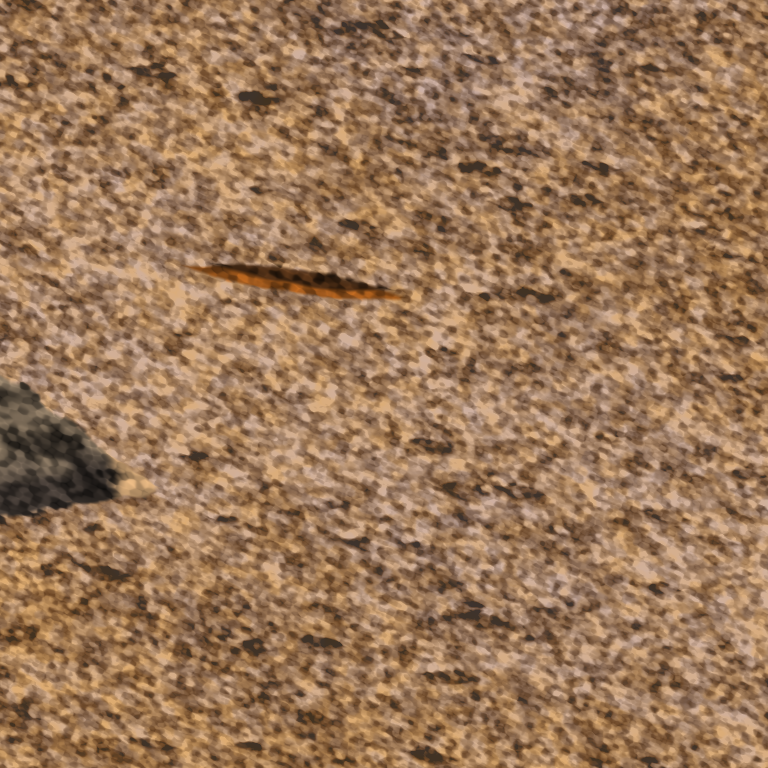
Reproduce this texture procedurally as a WebGL 2 fragment shader.

```glsl
#version 300 es
precision highp float;
// Draws sunlit gritty ground with a rusty crack, a grey rock and scattered clods.
uniform vec2 u_resolution;
out vec4 outColor;

vec3 hash3(vec2 p) {
  vec3 q = fract(p.xyx * vec3(0.1031, 0.1030, 0.0973));
  q += dot(q, q.yxz + 33.33);
  return fract((q.xxy + q.yzz) * q.zyx);
}

mat2 rotation(float angle) {
  float c = cos(angle), s = sin(angle);
  return mat2(c, -s, s, c);
}

// Cellular noise with soft borders, zero mean and unit variance
float softCells(vec2 p) {
  vec2 cell = floor(p);
  float sum = 0.0, power = 0.0;
  for (int j = -1; j <= 1; j++) {
    for (int i = -1; i <= 1; i++) {
      vec2 id = cell + vec2(i, j);
      vec3 h = hash3(id);
      vec2 d = id + 0.15 + 0.7 * h.xy - p;
      float weight = exp(-4.5 * dot(d, d));
      sum += weight * (h.z - 0.5);
      power += weight * weight;
    }
  }
  return 3.46 * sum / sqrt(power);
}

// Pointed oval with soft edges
float lens(vec2 p, vec2 halfSize) {
  float x = p.x / halfSize.x;
  return smoothstep(0.003, -0.003, abs(p.y) - halfSize.y * (1.0 - x * x));
}

// Sparse dark hollows (x) with sunlit lips (y)
vec2 scatteredClods(vec2 uv, float rough) {
  vec2 grid = vec2(8.0, 13.0), cell = floor(uv * grid), marks = vec2(0.0);
  for (int j = -1; j <= 1; j++) {
    for (int i = -1; i <= 1; i++) {
      vec2 id = cell + vec2(i, j);
      vec3 h = hash3(id + 71.0);
      vec2 p = rotation(-0.15) * (uv - (id + h.xy) / grid);
      p.y += 0.003 * rough;
      vec2 size = vec2(0.014, 0.004) + vec2(0.022, 0.006) * fract(h.z * 17.0);
      float present = step(h.z, 0.42);
      marks.x = max(marks.x, present * lens(p, size));
      marks.y = max(marks.y, present * lens(p - vec2(-0.018, 0.009), size * 0.9));
    }
  }
  return marks;
}

// Soil tones from shadow to highlight
vec3 soilRamp(float t) {
  vec3 c = mix(vec3(0.25, 0.20, 0.16), vec3(0.42, 0.29, 0.19), clamp((t + 2.2) / 0.8, 0.0, 1.0));
  c = mix(c, vec3(0.52, 0.39, 0.29), clamp((t + 1.4) / 0.7, 0.0, 1.0));
  c = mix(c, vec3(0.62, 0.48, 0.36), clamp((t + 0.7) / 0.7, 0.0, 1.0));
  c = mix(c, vec3(0.71, 0.57, 0.45), clamp(t / 0.75, 0.0, 1.0));
  return mix(c, vec3(0.84, 0.69, 0.56), clamp((t - 0.75) / 0.85, 0.0, 1.0));
}

void main() {
  vec2 uv = gl_FragCoord.xy / u_resolution;
  vec2 slope = rotation(-0.45) * uv;

  // Grit, clumps and broad patches, stretched down the slope
  float grain = softCells(slope * vec2(88.0, 138.0));
  float fine = softCells(slope * vec2(150.0, 215.0) + 40.0);
  float clump = softCells(rotation(-0.25) * uv * vec2(21.0, 44.0) + 9.0);
  float patches = softCells(rotation(-0.3) * uv * vec2(3.0, 7.0) + 25.0);
  float rough = 0.6 * clump + 0.4 * grain;

  // Pale diagonal band, darker upper and lower ground
  float band = uv.y + 0.35 * uv.x - 0.65;
  float tone = 0.74 * grain + 0.42 * fine + 0.27 * clump + 0.16 * patches;
  tone += 0.45 * exp(-14.0 * band * band) - 0.2;

  // Hollows and lips
  vec2 clods = scatteredClods(uv, rough);
  tone += 0.6 * clods.y * (1.0 - clods.x) - 1.6 * clods.x;
  vec3 color = soilRamp(tone);

  // Ochre and cool grey areas, with small shifts from grain to grain
  vec2 greyOffset = (uv - vec2(0.64, 0.93)) / vec2(0.34, 0.14);
  float grey = exp(-dot(greyOffset, greyOffset));
  float ochre = smoothstep(0.1, 0.4, abs(band + 0.04)) + 0.25 * patches;
  float warmth = 0.35 + 0.4 * ochre - 0.75 * grey;
  warmth += 0.22 * softCells(slope * vec2(65.0, 95.0) + 80.0);
  color *= mix(vec3(0.97, 1.0, 1.10), vec3(1.03, 0.98, 0.82), clamp(warmth, -0.3, 1.1));

  // Rock with shaded base and sunlit tip
  float rockEdge = max(uv.y - 0.52 + 0.75 * uv.x, 0.325 + 0.2 * uv.x - uv.y);
  float rock = smoothstep(0.004, -0.004, rockEdge + 0.006 * rough);
  float shade = smoothstep(0.43, 0.36, uv.y + 0.012 * clump);
  float tip = smoothstep(0.13, 0.16, uv.x + 0.008 * rough);
  float speckle = 1.0 + 0.22 * grain + 0.16 * clump;
  vec3 rockColor = mix(vec3(0.38, 0.33, 0.27), vec3(0.23, 0.20, 0.18), shade) * speckle;
  rockColor = mix(rockColor, vec3(0.78, 0.62, 0.44) * (1.0 + 0.12 * grain), tip);
  color = mix(color, rockColor, rock);

  // Rusty crack under a dark ledge
  vec2 crack = rotation(0.15) * vec2(1.0, -1.0) * 0.0 + rotation(-0.15) * (uv - vec2(0.385, 0.632));
  crack.y += 0.002 * rough;
  vec3 rust = vec3(0.52, 0.27, 0.06) * (1.0 + 0.25 * grain);
  color = mix(color, rust, 0.9 * lens(crack, vec2(0.145, 0.014)));
  vec3 ledge = vec3(0.20, 0.12, 0.06) * (1.0 + 0.3 * grain);
  color = mix(color, ledge, 0.92 * lens(crack - vec2(0.008, 0.008), vec2(0.115, 0.010)));

  outColor = vec4(clamp(color, 0.0, 1.0), 1.0);
}
```
